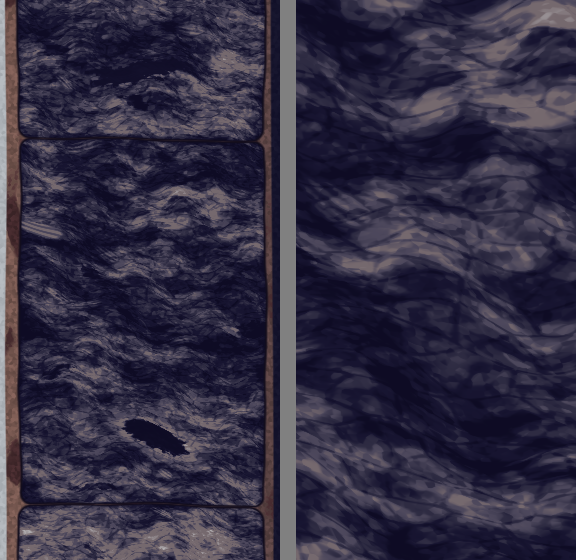
Left: the whole. Right: its middle third, enlarged.
This texture is drawn by a WebGL 2 fragment shader. Its source:

```glsl
#version 300 es
precision highp float;

uniform vec2 u_resolution;
out vec4 fragColor;

const int FRAGMENTS = 30;

vec2 hash2(vec2 p) {
  vec3 q = fract(p.xyx * vec3(0.1031, 0.1030, 0.0973));
  q += dot(q, q.yzx + 33.33);
  return fract((q.xx + q.yz) * q.zy);
}

// Cellular noise: x = blended cell value, y = distance to the cell border
vec2 cells(vec2 p, float sharpness) {
  vec2 base = floor(p), f = p - base;
  float sum = 0.0, total = 0.0, nearest = 8.0, second = 8.0;
  for (int j = -1; j <= 1; j++) {
    for (int i = -1; i <= 1; i++) {
      vec2 o = vec2(i, j);
      float d = length(o + hash2(base + o) - f);
      float w = exp(-sharpness * d * d);
      sum += w * hash2(base + o + 57.0).x;
      total += w;
      second = min(second, max(nearest, d));
      nearest = min(nearest, d);
    }
  }
  return vec2(sum / total, second - nearest);
}

// Layered sines that bend the bedding
float waves(vec2 p) {
  return 0.020 * sin(7.0 * p.x + 4.0 * p.y)
       + 0.011 * sin(17.0 * p.x - 11.0 * p.y + 1.3)
       + 0.006 * sin(39.0 * p.x + 25.0 * p.y + 4.0);
}

// Flakes from coarse to fine, flattened along the bedding
float flakes(vec2 p) {
  float sum = 0.0, weight = 0.28, freq = 4.0;
  for (int i = 0; i < 5; i++) {
    float k = float(i);
    vec2 scale = freq * vec2(1.0, 3.2 - 0.35 * k);
    sum += weight * cells(p * scale + 19.0 * k + 40.0, 10.0).x;
    weight *= 0.815;
    freq *= 2.2;
  }
  return sum / 0.97;
}

float roundedBox(vec2 p, vec2 low, vec2 high, float radius) {
  vec2 d = abs(p - 0.5 * (low + high)) - 0.5 * (high - low) + radius;
  return length(max(d, 0.0)) + min(max(d.x, d.y), 0.0) - radius;
}

// Coordinates in which a tilted ellipse becomes the unit circle
vec2 lensSpace(vec2 p, vec2 centre, vec2 radii, float angle) {
  float c = cos(angle), s = sin(angle);
  return mat2(c, -s, s, c) * (p - centre) / radii;
}

float inside(float d, float softness) {
  return 1.0 - smoothstep(-softness, softness, d);
}

vec3 rockColour(float z) {
  vec3 c = mix(vec3(0.055, 0.045, 0.14), vec3(0.09, 0.08, 0.19), smoothstep(-2.2, -0.9, z));
  c = mix(c, vec3(0.18, 0.17, 0.26), smoothstep(-0.9, 0.2, z));
  c = mix(c, vec3(0.30, 0.28, 0.36), smoothstep(0.2, 1.1, z));
  c = mix(c, vec3(0.46, 0.41, 0.43), smoothstep(1.1, 2.2, z));
  return mix(c, vec3(0.70, 0.69, 0.70), smoothstep(2.7, 4.2, z));
}

float rockTone(vec2 p) {
  float wave = waves(p);
  vec2 bed = p + vec2(0.4 * wave, 0.13 * p.x + wave);
  float grain = flakes(bed) - 0.5;
  float z = grain / 0.115;

  // Broad bands and dark creases
  z += 0.7 * (1.0 - smoothstep(0.2, 0.75, p.y)) + 0.2 * smoothstep(1.4, 1.7, p.y);
  z -= 0.4 * exp(-pow((p.y - 0.78) / 0.13, 2.0));
  z -= 0.8 * (1.0 - smoothstep(0.0, 0.16, cells(bed * vec2(13.0, 36.0), 8.0).y));

  // Scattered ribbed fragments and dark pods
  vec2 bent = p + vec2(0.3, 0.5) * wave;
  for (int i = 0; i < FRAGMENTS; i++) {
    vec2 a = hash2(vec2(i, 3)), b = hash2(vec2(i, 17));
    vec2 centre = vec2(0.1 + 0.82 * a.x, 2.0 * (float(i) + a.y) / float(FRAGMENTS));
    bool dark = i % 3 == 0;
    vec2 radii = vec2(0.018, 0.008) + vec2(0.036, 0.011) * b;
    vec2 v = lensSpace(bent, centre, radii * (dark ? 1.5 : 1.0), 0.9 * fract(7.0 * b.x) - 0.65);
    float mask = inside(length(v) - 1.0 + 2.2 * grain, 0.2);
    z += mask * (dark ? -1.5 : 1.2 + 0.5 * sin(8.0 * v.y + 2.0 * v.x));
  }

  // Large pods, one with a pale rim, and a long ribbed shell
  float pod = length(lensSpace(bent, vec2(0.56, 0.432), vec2(0.125, 0.044), -0.32)) - 1.0 + grain;
  z += 1.1 * inside(pod - 0.45, 0.2);
  z = mix(z, -2.0 + 2.0 * grain, inside(pod, 0.1));
  float blot = length(lensSpace(bent, vec2(0.49, 1.73), vec2(0.145, 0.032), 0.08)) - 1.0 + 2.5 * grain;
  z = mix(z, -1.8, 0.9 * inside(blot, 0.15));
  vec2 shell = lensSpace(bent, vec2(0.13, 1.18), vec2(0.09, 0.024), -0.32);
  z = mix(z, 1.8 + 0.9 * sin(9.0 * shell.y), inside(length(shell) - 1.0 + grain, 0.15));
  return z;
}

// Tray: pale margin, stained wood and a dark right side
vec3 trayColour(vec2 p, float pixel) {
  float grit = cells(p * 95.0, 8.0).x - 0.5;
  float stain = smoothstep(0.58, 0.78, cells(p * vec2(17.0, 8.0) + 5.0, 7.0).x + 0.2 * grit);
  vec3 wood = mix(vec3(0.46, 0.34, 0.31), vec3(0.35, 0.26, 0.26), smoothstep(0.3, 0.7, p.x));
  wood = mix(wood, vec3(0.23, 0.13, 0.15), 0.85 * stain) * (1.0 + 0.35 * grit);
  float margin = 0.021 + 0.003 * sin(5.0 * p.y + 1.0);
  vec3 c = mix(vec3(0.68, 0.70, 0.72) + 0.08 * grit, wood, smoothstep(-pixel, pixel, p.x - margin));
  float side = 0.972 + 0.005 * sin(1.8 * p.y + 1.2);
  return mix(c, vec3(0.08, 0.075, 0.17) + 0.03 * grit, smoothstep(-0.004, 0.004, p.x - side));
}

void main() {
  vec2 p = gl_FragCoord.xy / u_resolution.x;
  float pixel = 1.0 / u_resolution.x;

  // Three slabs with slightly uneven outlines
  vec2 e = p + vec2(0.20, 0.35) * waves(p.yx * 0.8 + 2.0);
  float slab = roundedBox(e, vec2(0.070, 1.510), vec2(0.940, 2.3), 0.035);
  slab = min(slab, roundedBox(e, vec2(0.074, 0.201), vec2(0.943, 1.500), 0.035));
  slab = min(slab, roundedBox(e, vec2(0.068, -0.3), vec2(0.940, 0.190), 0.045));

  vec3 tray = mix(vec3(0.07, 0.05, 0.11), trayColour(p, pixel), smoothstep(0.002, 0.012, slab));
  vec3 rock = rockColour(rockTone(p) - 0.9 * smoothstep(-0.018, 0.0, slab));
  fragColor = vec4(mix(tray, rock, inside(slab, pixel)), 1.0);
}
```
